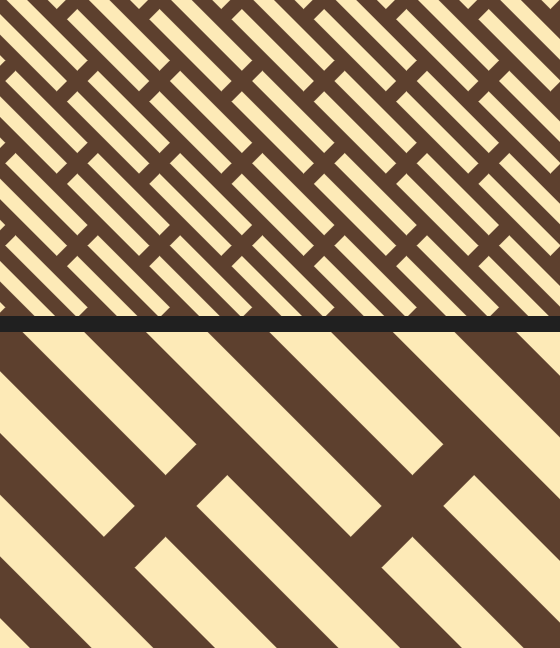
Top: the whole. Bottom: its middle third, enlarged.
This pattern is drawn by a Shadertoy shader. Its source:

```glsl
const vec3 BROWN = vec3(0.365, 0.251, 0.180);
const vec3 CREAM = vec3(0.992, 0.918, 0.718);

const float BAR_WIDTH = 0.0651;                 // horizontal bar width, in canvas heights
const vec2 CELL = vec2(2.0, 8.0);               // bar plus gap, in bar widths
const vec2 BAR_HALF = vec2(0.5, 3.5);
const vec2 PATTERN_OFFSET = vec2(1.818, 3.696);

// Diagonal axes: x runs across the bars, y along them
vec2 toDiagonal(vec2 p) {
    return vec2(p.x - p.y, p.x + p.y);
}

float boxDistance(vec2 p, vec2 halfSize) {
    vec2 d = abs(p) - halfSize;
    return length(max(d, 0.0)) + min(max(d.x, d.y), 0.0);
}

// Rows of bars, with every second pair of rows slid by half a cell
float barDistance(vec2 p, vec2 cell, vec2 halfSize) {
    float pairIndex = floor(p.x / (2.0 * cell.x));
    p.y += 0.5 * cell.y * mod(pairIndex, 2.0);
    return boxDistance(mod(p, cell) - 0.5 * cell, halfSize);
}

float fillMask(float d, float softness) {
    return 1.0 - smoothstep(-softness, softness, d);
}

void mainImage(out vec4 fragColor, in vec2 fragCoord) {
    // Canvas heights, measured down from the top left corner
    vec2 p = vec2(fragCoord.x, iResolution.y - fragCoord.y) / iResolution.y;
    vec2 diagonal = toDiagonal(p) / BAR_WIDTH - PATTERN_OFFSET;

    // One pixel on the diagonal axes, for edge smoothing
    float pixel = sqrt(2.0) / (BAR_WIDTH * iResolution.y);
    float bar = fillMask(barDistance(diagonal, CELL, BAR_HALF), 0.7 * pixel);

    fragColor = vec4(mix(BROWN, CREAM, bar), 1.0);
}
```
